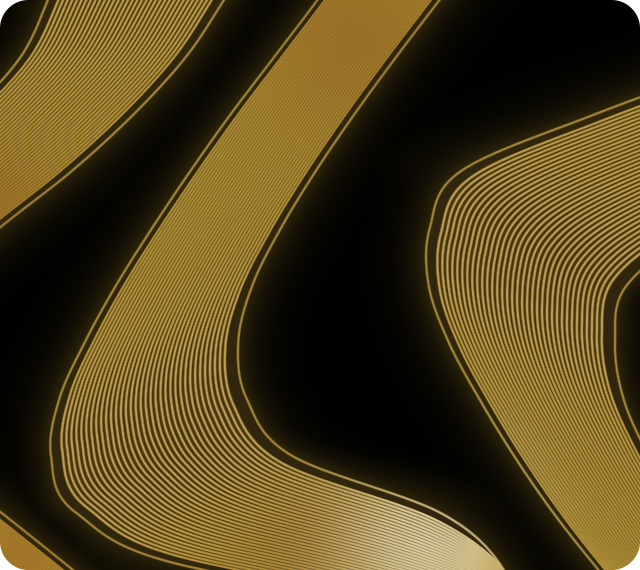
A Shadertoy shader for this background:

```glsl
const float LINE_WIDTH = 0.0038;
const float LINE_GAPS = 33.0;
const float CORNER_RADIUS = 0.05;

const vec3 DEEP_GOLD = vec3(0.66, 0.48, 0.16);
const vec3 OLIVE_GOLD = vec3(0.69, 0.56, 0.20);
const vec3 PALE_GOLD = vec3(0.75, 0.62, 0.32);
const vec3 CREAM = vec3(0.92, 0.87, 0.72);
const vec3 GAP_SHADE = vec3(0.19, 0.15, 0.05);
const vec3 BUNDLE_SHADE = vec3(0.27, 0.21, 0.07);
const vec3 GLOW = vec3(0.18, 0.145, 0.04);

// Edge bends: horizontal positions at even steps from top to bottom
const float LEFT_A[13] = float[13](0.121, 0.084, 0.036, -0.054, -0.161, -0.264,
    -0.367, -0.44, -0.455, -0.381, -0.249, -0.117, 0.015);
const float LEFT_B[13] = float[13](0.455, 0.393, 0.326, 0.235, 0.126, -0.001,
    -0.117, -0.205, -0.22, -0.125, 0.003, 0.128, 0.249);
const float MIDDLE_A[13] = float[13](0.63, 0.557, 0.481, 0.405, 0.334, 0.267,
    0.204, 0.149, 0.104, 0.0895, 0.134, 0.359, 1.11);
const float MIDDLE_B[13] = float[13](0.847, 0.771, 0.695, 0.622, 0.554, 0.493,
    0.443, 0.418, 0.433, 0.513, 0.773, 0.884, 0.902);
const float RIGHT_A[13] = float[13](1.906, 1.598, 1.32, 1.045, 0.809, 0.754,
    0.752, 0.787, 0.841, 0.902, 0.971, 1.05, 1.136);
const float RIGHT_B[13] = float[13](2.346, 2.126, 1.906, 1.686, 1.466, 1.235,
    1.1, 1.079, 1.094, 1.138, 1.195, 1.261, 1.334);

// Smooth spline through the bends, straight past both ends: position and slope
vec2 spline(float bends[13], float depth) {
    float inRange = clamp(depth, 0.0, 1.0);
    float s = inRange * 10.0;
    int i = min(int(s), 9);
    float f = s - float(i);
    float a = bends[i], b = bends[i + 1], c = bends[i + 2], d = bends[i + 3];
    float k1 = c - a;
    float k2 = 2.0 * a - 5.0 * b + 4.0 * c - d;
    float k3 = 3.0 * (b - c) + d - a;
    float slope = 5.0 * (k1 + f * (2.0 * k2 + 3.0 * f * k3));
    float position = b + 0.5 * f * (k1 + f * (k2 + f * k3));
    return vec2(position + slope * (depth - inRange), slope);
}

vec2 leftEdge(int ribbon, float depth) {
    if (ribbon == 0) return spline(LEFT_A, depth);
    if (ribbon == 1) return spline(MIDDLE_A, depth);
    return spline(RIGHT_A, depth);
}

vec2 rightEdge(int ribbon, float depth) {
    if (ribbon == 0) return spline(LEFT_B, depth);
    if (ribbon == 1) return spline(MIDDLE_B, depth);
    return spline(RIGHT_B, depth);
}

// Position across the ribbon, 0 to 1, along slanted rungs (Newton steps)
float acrossRibbon(int ribbon, float tilt, float x, float depth) {
    float t = 0.5;
    for (int i = 0; i < 6; i++) {
        vec2 left = leftEdge(ribbon, depth + tilt * t);
        vec2 right = rightEdge(ribbon, depth + tilt * (t - 1.0));
        float rate = right.x - left.x + tilt * mix(left.y, right.y, t);
        t = clamp(t + (x - mix(left.x, right.x, t)) / max(rate, 0.05), -0.2, 1.2);
    }
    return t;
}

float spot(vec2 p, vec2 center, float radius) {
    vec2 q = (p - center) / radius;
    return exp(-dot(q, q));
}

// Soft stroke; offset in canvas units
float stroke(float offset, float scale) {
    return clamp((0.5 * LINE_WIDTH - abs(offset)) * scale / 1.4 + 0.55, 0.0, 1.0);
}

vec3 metal(vec2 p, float spacing) {
    float warmth = spot(p, vec2(0.62, 0.93), 0.17) + spot(p, vec2(0.0, 0.63), 0.12)
                 + spot(p, vec2(0.02, 0.0), 0.15) + spot(p, vec2(0.53, 0.06), 0.1);
    vec3 gold = mix(OLIVE_GOLD, DEEP_GOLD, min(warmth, 1.0));
    gold = mix(gold, PALE_GOLD, smoothstep(0.004, 0.009, spacing));
    return mix(gold, CREAM, 0.85 * spot(p, vec2(0.75, 0.04), 0.16));
}

vec3 addRibbon(vec3 color, vec2 p, int ribbon, float tilt, float scale) {
    vec2 left = leftEdge(ribbon, 1.0 - p.y);
    vec2 right = rightEdge(ribbon, 1.0 - p.y);
    float fromLeft = (p.x - left.x) / sqrt(1.0 + left.y * left.y);
    float fromRight = (right.x - p.x) / sqrt(1.0 + right.y * right.y);
    float inside = min(fromLeft, fromRight);

    // Halo and dark body
    color = max(color, GLOW * exp(min(inside, 0.0) / 0.034));
    float body = clamp(inside * scale + 0.5, 0.0, 1.0);
    color = mix(color, GAP_SHADE, body);

    // Inner strands
    float strand = (acrossRibbon(ribbon, tilt, p.x, 1.0 - p.y) - 0.06) / 0.87 * LINE_GAPS;
    float spacing = 1.0 / (max(length(vec2(dFdx(strand), dFdy(strand))), 1e-3) * scale);
    float offset = (fract(strand + 0.5) - 0.5) * spacing;
    float average = min(LINE_WIDTH / spacing, 0.95);
    float cover = mix(average, stroke(offset, scale), smoothstep(1.8, 3.4, spacing * scale));
    float bundle = 0.5 * LINE_GAPS + 0.4 - abs(strand - 0.5 * LINE_GAPS);
    bundle = body * clamp(bundle * spacing * scale + 0.5, 0.0, 1.0);
    vec3 shade = BUNDLE_SHADE + 0.14 * spot(p, vec2(0.73, 0.05), 0.18);
    color = mix(color, mix(shade, metal(p, spacing), cover), bundle);

    // Separate outline on each side
    float outline = max(stroke(fromLeft, scale), stroke(fromRight, scale));
    return mix(color, metal(p, 0.006), 0.85 * outline);
}

void mainImage(out vec4 fragColor, in vec2 fragCoord) {
    float scale = iResolution.y;
    vec2 p = fragCoord / scale;
    vec3 color = addRibbon(vec3(0.004, 0.004, 0.002), p, 0, 0.0, scale);
    color = addRibbon(color, p, 1, 0.15, scale);
    color = addRibbon(color, p, 2, -0.16, scale);
    // White rounded corners
    vec2 halfSize = 0.5 * iResolution.xy / scale;
    vec2 q = max(abs(p - halfSize) - halfSize + CORNER_RADIUS, 0.0);
    float border = (length(q) - CORNER_RADIUS) * scale;
    fragColor = vec4(mix(color, vec3(1.0), clamp(border + 0.5, 0.0, 1.0)), 1.0);
}
```
